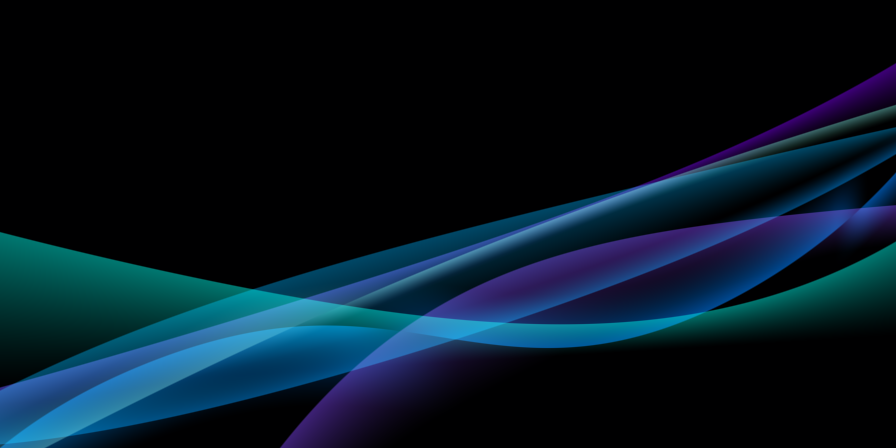
Reproduce this background procedurally as a Shadertoy shader.

```glsl
// Translucent ribbons of teal, blue and violet light sweeping over black.
// Each ribbon has one crisp edge, a quartic curve in x, and fades away on one
// side of it; the layers are combined with a screen blend.

const float TAU = 6.2831853;

// Quartic through five evenly spaced heights over x = 0..1 (Newton form).
float sweep(float x, float a, float b, float c, float d, float e) {
    float s = 4.0 * x;
    float d1 = b - a;
    float d2 = c - 2.0 * b + a;
    float d3 = d - 3.0 * c + 3.0 * b - a;
    float d4 = e - 4.0 * d + 6.0 * c - 4.0 * b + a;
    return a + s * (d1 + (s - 1.0) / 2.0 * (d2 + (s - 2.0) / 3.0
             * (d3 + (s - 3.0) / 4.0 * d4)));
}

// Screens a tint over the base: crisp at depth 0, gone at depth = reach.
vec3 veil(vec3 base, vec3 tint, float depth, float reach) {
    float soft = 0.75 * fwidth(depth);
    float cover = smoothstep(-soft, soft, depth);
    float fade = pow(clamp(1.0 - depth / reach, 0.0, 1.0), 1.3);
    return 1.0 - (1.0 - base) * (1.0 - tint * cover * fade);
}

void mainImage(out vec4 fragColor, in vec2 fragCoord) {
    vec2 uv = fragCoord / iResolution.xy;
    float x = uv.x, y = uv.y;

    // Edge heights of the ribbons
    float tealEdge   = sweep(x, 0.482, 0.367, 0.289, 0.292, 0.461);
    float oceanEdge  = sweep(x, 0.128, 0.333, 0.479, 0.602, 0.716);
    float violetEdge = sweep(x, 0.135, 0.279, 0.435, 0.615, 0.859);
    float mintEdge   = sweep(x, -0.052, 0.198, 0.418, 0.605, 0.766);
    float azureEdge  = sweep(x, 0.0, 0.245, 0.245, 0.273, 0.615)
                     - 0.0143 * sin(2.0 * TAU * x);
    float steelEdge  = sweep(x, 0.008, 0.096, 0.237, 0.414, 0.656);
    float purpleEdge = sweep((x - 0.3125) / 0.6875, 0.0, 0.310, 0.448, 0.508, 0.542);

    vec3 color = vec3(0.0, 0.0, 0.004);

    // Wide teal sheet, fading to a gently rising floor
    float tealFloor = 0.13 + 0.12 * x;
    color = veil(color, vec3(0.0, 0.47, 0.44), tealEdge - y, tealEdge - tealFloor);

    // Ocean blue ribbon, narrowing to the right
    color = veil(color, vec3(0.0, 0.28, 0.40), oceanEdge - y, mix(0.26, 0.03, x * x));

    // Violet ribbon, pinched before it flares at the right
    vec3 violet = mix(vec3(0.20, 0.17, 0.52), vec3(0.24, 0.0, 0.47),
                      smoothstep(0.45, 0.85, x));
    color = veil(color, violet, violetEdge - y, sweep(x, 0.16, 0.10, 0.06, 0.04, 0.12));

    // Purple dome
    float purpleReach = mix(0.25, 0.09, smoothstep(0.5, 1.0, x));
    color = veil(color, vec3(0.24, 0.13, 0.46), purpleEdge - y, purpleReach);

    // Azure ribbon: lit below, then above, then below its edge again
    float twist = smoothstep(0.38, 0.52, x);
    float tail = smoothstep(0.93, 0.97, x);
    vec3 azure = vec3(0.0, 0.29, 0.58);
    color = veil(color, azure * (1.0 - twist), azureEdge - y, 0.18);
    color = veil(color, azure * twist * (1.0 - tail), y - azureEdge, 0.12);
    color = veil(color, azure * tail, azureEdge - y, 0.09);

    // Steel blue ribbon, lit above its edge
    color = veil(color, vec3(0.0, 0.27, 0.46), y - steelEdge, mix(0.09, 0.045, x));

    // Mint highlight: broad and pale at the left, a thin line at the right
    float turn = smoothstep(0.25, 0.48, x);
    color = veil(color, vec3(0.20, 0.34, 0.34) * (1.0 - turn), y - mintEdge,
                 mix(0.11, 0.02, turn));
    color = veil(color, vec3(0.20, 0.42, 0.36) * turn, mintEdge - y, 0.035);

    fragColor = vec4(color, 1.0);
}
```
